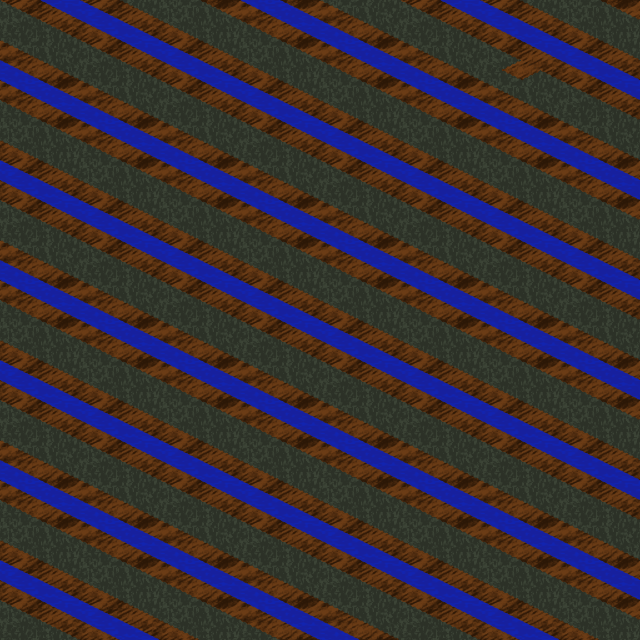
A WebGL 2 fragment shader for this pattern:

```glsl
#version 300 es
precision highp float;

uniform vec2 u_resolution;
out vec4 fragColor;

float hash(vec2 p) {
    vec3 q = fract(vec3(p.xyx) * 0.1031);
    q += dot(q, q.yzx + 33.33);
    return fract((q.x + q.y) * q.z);
}

// Value noise that wraps after a whole number of cells
float tiledNoise(vec2 p, vec2 period) {
    vec2 cell = floor(p);
    vec2 f = fract(p);
    f = f * f * (3.0 - 2.0 * f);
    vec2 lo = mod(cell, period);
    vec2 hi = mod(cell + 1.0, period);
    return mix(mix(hash(lo), hash(vec2(hi.x, lo.y)), f.x),
               mix(hash(vec2(lo.x, hi.y)), hash(hi), f.x), f.y);
}

// Ploughed earth: short streaks rising to the right, in darker and lighter clumps
vec3 soilColor(vec2 p) {
    float rise = p.y + 0.5 * p.x;
    float streak = tiledNoise(vec2(p.x / 6.0, rise / 2.4), vec2(16.0, 20.0));
    float clump = tiledNoise(vec2(p.x / 24.0, rise / 12.0) + 0.5, vec2(4.0));
    float grain = tiledNoise(p / 1.5, vec2(64.0, 32.0));
    float light = smoothstep(0.22, 0.78, 0.5 * streak + 0.32 * clump + 0.18 * grain);
    return mix(vec3(0.17, 0.09, 0.025), vec3(0.42, 0.235, 0.085), light);
}

// Grass: fine upright blades with low contrast
vec3 grassColor(vec2 p) {
    float blade = tiledNoise(vec2(p.x / 2.0, p.y / 4.0), vec2(48.0, 12.0));
    float grain = tiledNoise(p / 1.5 + 7.0, vec2(64.0, 32.0));
    float light = smoothstep(0.4, 0.8, 0.6 * blade + 0.4 * grain);
    return mix(vec3(0.172, 0.193, 0.153), vec3(0.235, 0.268, 0.213), light);
}

// Water: faint flat ripples
vec3 waterColor(vec2 p) {
    float ripple = tiledNoise(vec2(p.x / 4.0, p.y / 2.0), vec2(24.0));
    return mix(vec3(0.092, 0.127, 0.62), vec3(0.07, 0.14, 0.69),
               smoothstep(0.45, 0.9, ripple));
}

void main() {
    // 768 units per canvas height, y running down; ground tiles are 48 by 24
    float unitsPerPixel = 768.0 / u_resolution.y;
    vec2 p = gl_FragCoord.xy * unitsPerPixel;
    p.y = 768.0 - p.y;
    float soft = 0.6 * unitsPerPixel;

    // Distance from the nearest water line, measured down the canvas
    float across = abs(mod(p.y - 0.5 * p.x - 84.0 + 60.0, 120.0) - 60.0);
    float teeth = 3.0 * abs(fract(p.x / 6.0) - 0.5) - 0.75;

    // One stray soil tile beside a bank
    vec2 stray = abs(p - vec2(626.0, 84.0));
    float strayEdge = stray.y + 0.5 * stray.x - 12.0;

    float soilEdge = min(across - 36.0, strayEdge) + teeth;
    float waterEdge = across - 12.0 + 0.4 * teeth;

    vec3 color = mix(soilColor(p), grassColor(p), smoothstep(-soft, soft, soilEdge));
    color = mix(waterColor(p), color, smoothstep(-soft, soft, waterEdge));
    fragColor = vec4(color, 1.0);
}
```
